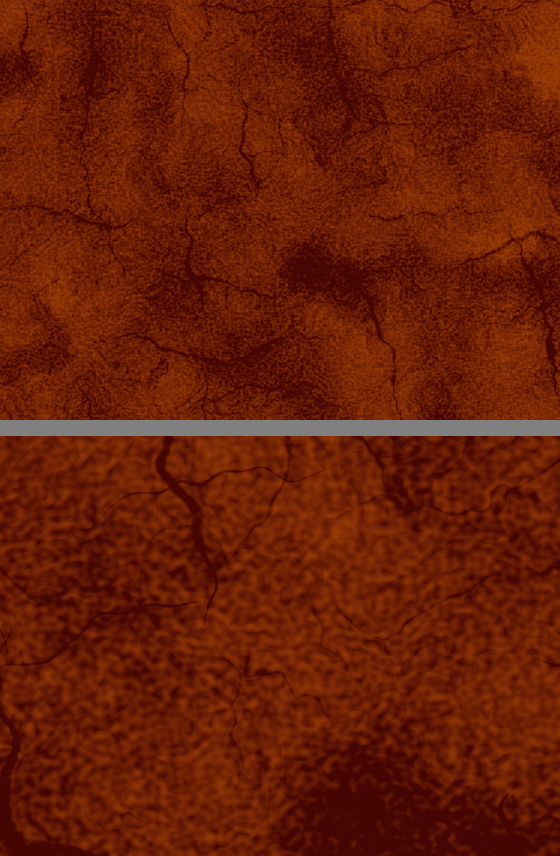
Top, the full canvas; bottom, a detail of the centre.
This texture is drawn by a Shadertoy shader. Its source:

```glsl
// Worn, creased leather in burnt orange and oxblood.
// Cloudy dye and fine grain set a tone; long tapering creases and
// warped Voronoi hairlines darken it, then a ramp gives the colour.

vec2 hash2(vec2 p) {
    vec3 q = fract(p.xyx * vec3(0.1031, 0.1030, 0.0973));
    q += dot(q, q.yzx + 33.33);
    return fract((q.xx + q.yz) * q.zy);
}

float corner(vec2 cell, vec2 f, vec2 o) {
    float angle = 6.2832 * hash2(cell + o).x;
    return dot(vec2(cos(angle), sin(angle)), f - o);
}

// Gradient noise, roughly -1 to 1
float noise(vec2 p) {
    vec2 i = floor(p), f = p - i;
    vec2 u = f * f * f * (f * (f * 6.0 - 15.0) + 10.0);
    float low = mix(corner(i, f, vec2(0, 0)), corner(i, f, vec2(1, 0)), u.x);
    float high = mix(corner(i, f, vec2(0, 1)), corner(i, f, vec2(1, 1)), u.x);
    return 1.5 * mix(low, high, u.y);
}

float fbm(vec2 p) {
    float sum = 0.0, amp = 0.5;
    for (int i = 0; i < 5; i++) {
        sum += amp * noise(p);
        p = mat2(1.6, 1.2, -1.2, 1.6) * p + 17.3;
        amp *= 0.5;
    }
    return sum;
}

// Distance to the nearest cell border (x) and a random value per cell (y)
vec2 cells(vec2 p) {
    vec2 base = floor(p);
    float near = 9.0, next = 9.0, id = 0.0;
    for (int y = -1; y <= 1; y++)
    for (int x = -1; x <= 1; x++) {
        vec2 c = base + vec2(x, y);
        vec2 h = hash2(c + 40.0);
        float d = length(c + h - p);
        if (d < near) { next = near; near = d; id = h.y; }
        else next = min(next, d);
    }
    return vec2(0.5 * (next - near), id);
}

float line(float d, float width) {
    float soft = 0.8 / iResolution.y;
    return 1.0 - smoothstep(width * 0.4 - soft, width + soft, d);
}

// A crease running along q.y: dark core and halo (x), lit rim (y)
vec2 crease(vec2 q, float seed, float thickness) {
    float wander = 0.13 * fbm(vec2(q.y * 2.6, seed * 7.31));
    wander += 0.008 * noise(vec2(q.y * 32.0, seed * 3.7));
    float s = q.x + wander;
    float strength = smoothstep(-0.15, 0.5, noise(vec2(q.y * 2.8 + seed, seed * 5.17)));
    float swell = 0.5 + max(0.0, 1.6 * noise(vec2(q.y * 9.0, seed * 2.3)));
    float width = thickness * strength * swell;
    float core = line(abs(s), width) * smoothstep(0.02, 0.3, strength);
    float halo = strength * exp(-abs(s) / 0.022);
    float rim = strength * exp(-abs(s - width - 0.006) / 0.005);
    return vec2(0.7 * core + 0.26 * halo, rim);
}

void mainImage(out vec4 fragColor, in vec2 fragCoord) {
    vec2 p = fragCoord / iResolution.y;
    vec2 warp = vec2(fbm(p * 6.0 + 3.0), fbm(p * 6.0 + 51.0));
    vec2 bent = p + 0.09 * warp;

    // Dye clouds, with a dark hollow low in the middle
    float tone = 0.66 + 0.85 * fbm(p * 3.4 + 8.0);
    tone -= 0.16 * exp(-6.0 * dot(p - vec2(0.5, 0.25), p - vec2(0.5, 0.25)));
    tone += 0.08 * smoothstep(0.8, 1.2, p.x);
    tone -= 0.5 * smoothstep(0.28, 0.75, noise(bent * 4.3 + 23.0));

    // Plates of skin and the hairline cracks between them
    vec2 plate = cells(bent * vec2(4.2, 5.0));
    vec2 scale = cells((bent + 0.012 * warp.yx) * vec2(11.0, 13.0) + 9.0);
    tone += 0.2 * (plate.y - 0.5) + 0.1 * (scale.y - 0.5);
    float worn = smoothstep(-0.15, 0.35, noise(p * 5.0 + 70.0));
    float frayed = smoothstep(-0.1, 0.4, noise(p * 7.0 + 31.0));
    tone -= 0.42 * worn * line(plate.x / 4.6, 0.0026);
    tone -= 0.33 * frayed * line(scale.x / 12.0, 0.0018);

    // Long creases: steep ones lean left as they rise, flat ones climb right
    vec2 folds = vec2(0.0);
    for (int i = 0; i < 7; i++) {
        float n = float(i);
        vec2 h = hash2(vec2(n, 12.0));
        float x = (n + 0.2 + 0.6 * h.x) * 0.19;
        float y = (n + 0.2 + 0.6 * h.y) / 7.0;
        float lean = (p.y - 0.5) * (0.08 + 0.25 * h.y);
        float climb = (p.x - 0.67) * (0.02 + 0.18 * h.x);
        folds += crease(vec2(p.x - x + lean, p.y), n + 1.3, 0.0085);
        folds += 0.85 * crease(vec2(p.y - y - climb, p.x), n + 21.7, 0.0045);
    }
    tone += 0.1 * folds.y - min(folds.x, 1.0);

    // Fine wrinkles and speckled grain, rougher in the dark areas
    float wrinkle = abs(noise(bent * vec2(30.0, 42.0) + 2.0 * warp));
    tone -= 0.16 * (1.0 - smoothstep(0.0, 0.14, wrinkle));
    float grain = 0.42 * noise(p * vec2(140.0, 160.0)) + 0.3 * noise(bent * vec2(62.0, 85.0));
    tone += grain * mix(1.15, 0.75, smoothstep(0.3, 0.9, tone));

    vec3 oxblood = vec3(0.27, 0.02, 0.01);
    vec3 burntOrange = vec3(0.55, 0.20, 0.02);
    fragColor = vec4(mix(oxblood, burntOrange, clamp(tone, 0.0, 1.12)), 1.0);
}
```
